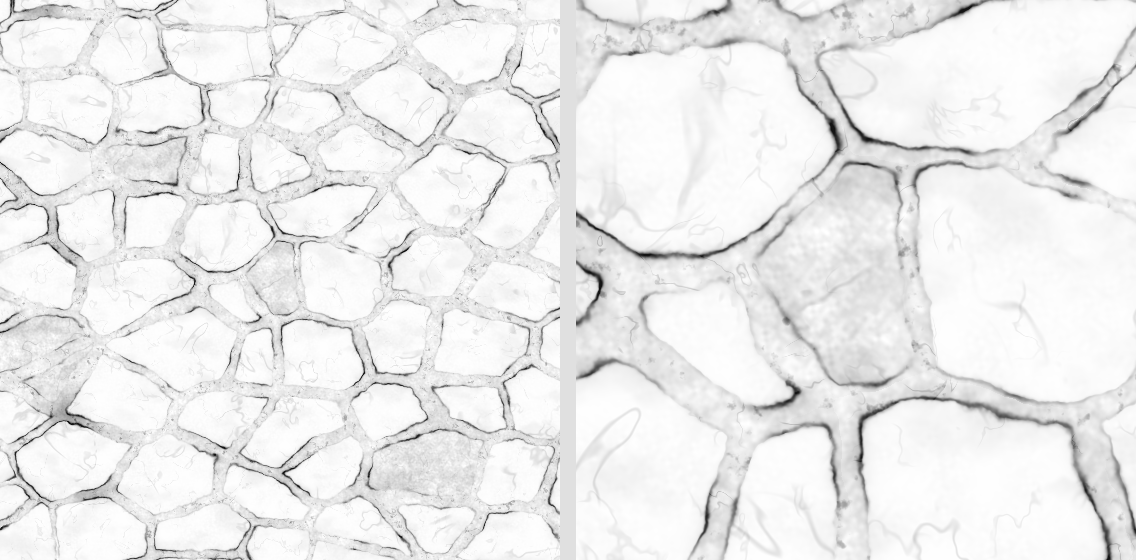
Left: the whole. Right: its middle third, enlarged.
This texture map is drawn by a Shadertoy shader. Its source:

```glsl
#define GRID vec2(6.8, 9.4)    // stones across and up
#define JITTER 0.92            // irregularity of the layout
#define SIZE_SPREAD 0.36       // difference between large and small stones
#define JOINT_MIN 0.004        // inset of the stones from the joint line
#define JOINT_MAX 0.0165
#define ROUNDING 0.0024        // softness of the corners
#define RIM_WIDTH 0.0016       // dark outline
#define RIM_DEPTH 0.6
#define CRACK_DEPTH 0.1
#define GRAIN_DEPTH 0.13

float hash(vec2 p) {
    return fract(sin(dot(p, vec2(127.1, 311.7))) * 43758.5453);
}

float noise(vec2 p) {
    vec2 i = floor(p), f = fract(p);
    f = f * f * (3.0 - 2.0 * f);
    return mix(mix(hash(i), hash(i + vec2(1, 0)), f.x),
               mix(hash(i + vec2(0, 1)), hash(i + vec2(1, 1)), f.x), f.y);
}

float fbm(vec2 p) {
    float sum = 0.0, amp = 0.533;
    for (int i = 0; i < 4; i++) {
        sum += amp * noise(p);
        p = mat2(1.6, 1.2, -1.2, 1.6) * p + 7.3;
        amp *= 0.5;
    }
    return sum;
}

// Stone centre in grid units, alternate rows shifted by half a stone
vec2 stoneCentre(vec2 cell) {
    vec2 rnd = vec2(hash(cell), hash(cell + 41.7)) - 0.5;
    return cell + 0.5 + vec2(0.5 * mod(cell.y, 2.0), 0.0) + JITTER * rnd;
}

// Squared distance reduced by the weight of the stone
float power(vec2 cell, vec2 q) {
    vec2 r = stoneCentre(cell) - q;
    return dot(r, r) - SIZE_SPREAD * hash(cell + 87.3);
}

// Rounded distance to the joint line in canvas units, and the owning stone
float jointDistance(vec2 uv, out vec2 stone) {
    vec2 q = uv * GRID, base = floor(q);
    float best = 1e3;
    for (int y = -2; y <= 2; y++)
    for (int x = -2; x <= 2; x++) {
        vec2 cell = base + vec2(x, y);
        float w = power(cell, q);
        if (w < best) { best = w; stone = cell; }
    }
    vec2 centre = stoneCentre(stone);
    float sum = 0.0;
    for (int y = -2; y <= 2; y++)
    for (int x = -2; x <= 2; x++) {
        vec2 cell = stone + vec2(x, y);
        if (x == 0 && y == 0) continue;
        vec2 span = (stoneCentre(cell) - centre) * GRID;
        float d = 0.5 * (power(cell, q) - best) / max(length(span), 0.5);
        sum += exp(-d / ROUNDING);
    }
    return -ROUNDING * log(max(sum, 1e-20));
}

// Thin wandering lines
float cracks(vec2 p) {
    vec2 bend = vec2(noise(p * 0.8), noise(p * 0.8 + 31.0));
    float line = 1.0 - smoothstep(0.0, 0.026, abs(fbm(p + bend) - 0.5));
    return line * smoothstep(0.42, 0.7, noise(p * 1.4 + 13.0));
}

void mainImage(out vec4 fragColor, in vec2 fragCoord) {
    vec2 uv = fragCoord / iResolution.y;
    float px = 1.0 / iResolution.y;

    // Rough, chipped outlines
    vec2 wobble = vec2(fbm(uv * 11.0), fbm(uv * 11.0 + 50.0)) - 0.5;
    vec2 chips = vec2(fbm(uv * 70.0), fbm(uv * 70.0 + 20.0)) - 0.5;
    vec2 stone;
    float joint = jointDistance(uv + 0.03 * wobble + 0.008 * chips, stone);
    float inset = mix(JOINT_MIN, JOINT_MAX, hash(stone + 5.9));
    float edge = joint - inset - 0.016 * (fbm(uv * 9.0 + 70.0) - 0.5);
    float stoneMask = smoothstep(-px, px, edge);

    // Grainy mortar with pits, scratches and a few deeper crevices
    float fine = noise(mat2(0.8, 0.6, -0.6, 0.8) * uv * 330.0);
    float grain = fbm(uv * 95.0) + 0.6 * fine - 0.8;
    float pits = smoothstep(0.66, 0.85, fbm(uv * 120.0 + 9.0));
    float crevice = smoothstep(0.62, 0.85, fbm(uv * 7.0 + 120.0));
    float mortar = 0.925 - GRAIN_DEPTH * grain - 0.25 * pits;
    mortar -= 0.1 * (fbm(uv * 18.0 + 33.0) - 0.5) + 0.25 * crevice;
    mortar -= 0.14 * cracks(uv * 48.0 + 5.0);

    // Pale stone faces, a few of them grey and coarse
    float grey = step(0.95, hash(stone + 63.1));
    float relief = fbm(uv * vec2(22.0, 34.0) + 17.0);
    float face = 0.997 - 0.04 * smoothstep(0.45, 0.8, relief);
    face -= 0.03 * fine * noise(uv * 45.0);
    face -= CRACK_DEPTH * cracks(uv * 15.0 + 11.0 * hash(stone));
    face -= 0.06 * cracks(uv * 31.0 + 40.0);
    face -= grey * (0.01 + 0.13 * relief + 0.12 * grain);

    // Broken dark outline and the soft shade on both sides
    float strength = 0.08 + 0.92 * smoothstep(0.38, 0.74, fbm(uv * 17.0 + 90.0));
    strength *= 0.25 + 1.3 * fbm(uv * 85.0 + 60.0);
    float width = RIM_WIDTH * (0.5 + noise(uv * 55.0 + 8.0));
    float offset = (edge + 0.0009) / width;
    float rim = RIM_DEPTH * strength * exp(-offset * offset);
    mortar -= 0.2 * strength * exp(min(edge, 0.0) / 0.005);
    face -= 0.1 * strength * exp(-max(edge, 0.0) / 0.004);

    float shade = mix(mortar, face, stoneMask) - rim;
    fragColor = vec4(vec3(clamp(shade, 0.08, 1.0)), 1.0);
}
```
